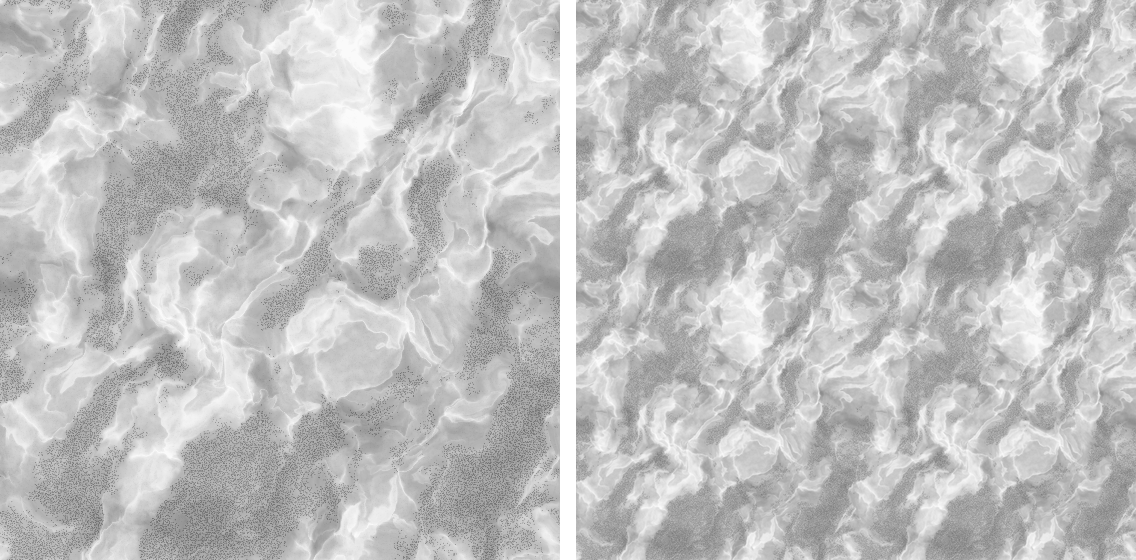
Left, the tile; right, the same tile 2 across and 2 down.
Write a WebGL 2 fragment shader that draws this texture.

```glsl
#version 300 es
precision highp float;
// Tiling grey marble: pale angular plates with thin bright veins and folds,
// set among greyer diagonal zones that are filled with very fine dark specks.
// Built from wrapped gradient noise, domain warping, cells and jittered dots.
uniform vec2 u_resolution;
out vec4 fragColor;

const float TAU = 6.2831853;
const float SPECK_CELLS = 370.0;

// Random triple for a lattice cell; the lattice repeats every n cells
vec3 hash3(vec2 cell, float n, float seed) {
  int period = int(n);
  ivec2 wrapped = (ivec2(cell) + 8 * period) % period;
  uvec3 v = uvec3(uvec2(wrapped), uint(seed)) * 1664525u + 1013904223u;
  v.x += v.y * v.z; v.y += v.z * v.x; v.z += v.x * v.y;
  v ^= v >> 16u;
  v.x += v.y * v.z; v.y += v.z * v.x; v.z += v.x * v.y;
  return vec3(v >> 8u) / 16777216.0;
}

float slope(vec2 cell, vec2 offset, float n, float seed) {
  float a = TAU * hash3(cell, n, seed).x;
  return dot(vec2(cos(a), sin(a)), offset);
}

// Gradient noise with n cells across the tile
float noise(vec2 p, float n, float seed) {
  vec2 c = floor(p * n), f = p * n - c;
  vec2 s = f * f * f * (f * (f * 6.0 - 15.0) + 10.0);
  vec2 e = vec2(1.0, 0.0);
  float low = mix(slope(c, f, n, seed), slope(c + e, f - e, n, seed), s.x);
  float high = mix(slope(c + e.yx, f - e.yx, n, seed),
                   slope(c + 1.0, f - 1.0, n, seed), s.x);
  return mix(low, high, s.y);
}

float fbm(vec2 p, float n, float gain, float seed) {
  float sum = 0.0, amp = 1.0;
  for (int i = 0; i < 5; i++) {
    sum += amp * noise(p, n, seed + float(i));
    n *= 2.0;
    amp *= gain;
  }
  return sum;
}

vec2 warp(vec2 p, float n, float seed) {
  return vec2(fbm(p, n, 0.5, seed), fbm(p, n, 0.5, seed + 5.0));
}

// Whole-number shear: leans features along the rising diagonal, still tiles
vec2 lean(vec2 p) {
  return vec2(p.x, p.y - p.x);
}

// Irregular cells: x is the gap to the nearest border, y a random cell value
vec2 plates(vec2 p, float n, float seed) {
  vec2 c = floor(p * n);
  float nearest = 9.0, second = 9.0, id = 0.0;
  for (int y = -1; y <= 1; y++) {
    for (int x = -1; x <= 1; x++) {
      vec2 cell = c + vec2(x, y);
      vec3 h = hash3(cell, n, seed);
      float d = length(p * n - cell - h.xy);
      second = min(second, max(d, nearest));
      if (d < nearest) { nearest = d; id = h.z; }
    }
  }
  return vec2(second - nearest, id);
}

// Crease at n = 0: bright crest, lit slope on one side, shade on the other
float fold(float n, float crestWidth) {
  float lit = exp(-max(n, 0.0) * 6.0);
  float shade = -0.8 * exp(min(n, 0.0) * 6.0);
  float side = mix(shade, lit, smoothstep(-0.03, 0.03, n));
  return 0.075 * side + 0.13 * exp(-abs(n) / crestWidth);
}

// Coverage of small jittered dots; density is the chance of a dot per cell
float specks(vec2 p, float density, float radius) {
  vec2 g = p * SPECK_CELLS, c = floor(g);
  float soft = 0.5 * SPECK_CELLS / u_resolution.y;
  float cover = 0.0;
  for (int y = -1; y <= 1; y++) {
    for (int x = -1; x <= 1; x++) {
      vec2 cell = c + vec2(x, y);
      vec3 h = hash3(cell, SPECK_CELLS, 200.0);
      float d = length(g - cell - h.xy);
      float spot = 1.0 - smoothstep(radius - soft, radius + soft, d);
      cover = max(cover, spot * step(h.z, density));
    }
  }
  return cover;
}

void main() {
  vec2 p = gl_FragCoord.xy / u_resolution;
  // Broad swirl, then smaller kinks
  vec2 q = p + 0.08 * warp(p, 4.0, 1.0);
  q += 0.025 * abs(warp(q, 10.0, 21.0));

  // Pale masses and grey zones
  float mass = fbm(lean(q), 4.0, 0.55, 40.0);
  float pale = smoothstep(-0.25, 0.2, mass);
  float tone = 0.735 + 0.2 * mass;

  // Cloudy shading and fine mottling
  tone -= 0.17 * smoothstep(0.05, 0.6, fbm(q, 7.0, 0.45, 50.0));
  tone += 0.07 * fbm(q, 16.0, 0.6, 60.0);
  tone += 0.025 * pale * fbm(p, 60.0, 0.7, 70.0);

  // Speckled zones sit on a flatter grey
  float band = smoothstep(0.0, 0.24, -mass + 0.3 * fbm(p, 16.0, 0.6, 80.0));
  tone = mix(tone, 0.715, 0.45 * band);

  // Plates with vein borders, then folds from large to small
  vec2 plate = plates(q + 0.01 * warp(p, 18.0, 90.0), 5.0, 100.0);
  float veins = mix(0.1, 1.0, pale) * (0.07 * (plate.y - 0.5)
              + 0.15 * exp(-plate.x / 0.04) + 0.06 * exp(-plate.x / 0.2));
  float breaks = smoothstep(-0.3, 0.25, noise(q, 6.0, 110.0));
  veins += fold(fbm(lean(q), 3.0, 0.43, 120.0), 0.03) * mix(0.35, 1.0, pale);
  veins += fold(fbm(q, 7.0, 0.42, 130.0), 0.045) * breaks * mix(0.25, 0.9, pale);
  veins += fold(fbm(q, 13.0, 0.42, 140.0), 0.07) * (1.0 - breaks) * mix(0.3, 0.8, pale);
  tone += veins;

  // Dark specks, dense in the grey zones and faint elsewhere
  float clear = 1.0 - smoothstep(0.03, 0.12, veins);
  tone -= 0.22 * specks(p, 0.8 * band * clear, 0.34);
  tone -= 0.025 * specks(p + 0.5, 0.3 * pale, 0.3);

  // Gentle shoulder on the whites
  tone -= 0.5 * max(tone - 0.9, 0.0);
  fragColor = vec4(vec3(clamp(tone, 0.45, 0.98)), 1.0);
}
```
